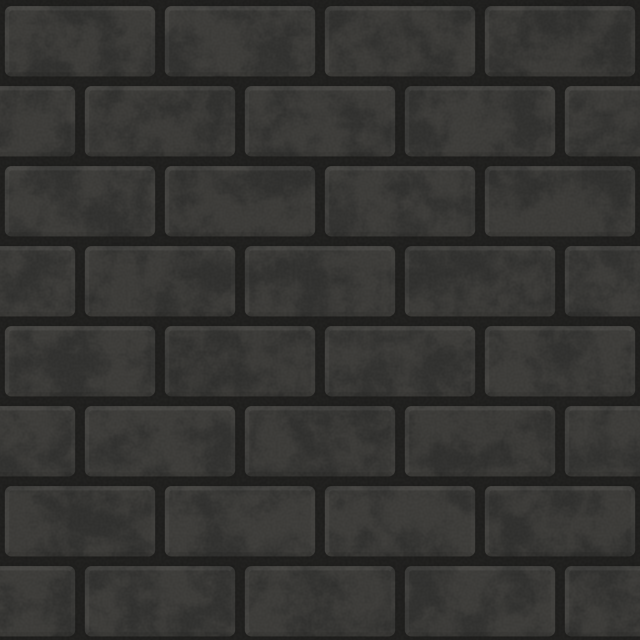
A WebGL 2 fragment shader for this texture:

```glsl
#version 300 es
precision highp float;

uniform vec2 u_resolution;
out vec4 fragColor;

float hash(vec2 cell) {
    uvec2 h = uvec2(cell) * uvec2(1597u, 3812u) + uvec2(77u, 191u);
    uint n = (h.x ^ (h.y * 2654u)) * 277803u;
    n = (n ^ (n >> 15u)) * 739391u;
    n ^= n >> 13u;
    return float(n & 65535u) / 65536.0;
}

// Gradient at a lattice point, wrapped to the period
vec2 gradient(vec2 cell, float period) {
    float angle = 6.28319 * hash(mod(cell, period) + period * 3.0);
    return vec2(cos(angle), sin(angle));
}

float gradientNoise(vec2 uv, float period) {
    vec2 p = uv * period;
    vec2 cell = floor(p);
    vec2 f = p - cell;
    vec2 s = f * f * f * (f * (f * 6.0 - 15.0) + 10.0);
    vec2 o = vec2(0.0, 1.0);
    float a = dot(gradient(cell, period), f);
    float b = dot(gradient(cell + o.yx, period), f - o.yx);
    float c = dot(gradient(cell + o.xy, period), f - o.xy);
    float d = dot(gradient(cell + o.yy, period), f - o.yy);
    return mix(mix(a, b, s.x), mix(c, d, s.x), s.y);
}

float cloudNoise(vec2 uv) {
    float sum = 0.0;
    float amplitude = 1.0;
    float period = 13.0;
    for (int i = 0; i < 5; i++) {
        sum += amplitude * gradientNoise(uv, period);
        amplitude *= 0.62;
        period *= 2.0;
    }
    return sum;
}

float roundedBox(vec2 p, vec2 halfSize, float radius) {
    vec2 q = abs(p) - halfSize + radius;
    return length(max(q, 0.0)) + min(max(q.x, q.y), 0.0) - radius;
}

void main() {
    vec2 uv = gl_FragCoord.xy / u_resolution;
    float pixel = 1.0 / min(u_resolution.x, u_resolution.y);

    // Running bond: four bricks across, eight courses
    vec2 layout_ = vec2(4.0, 8.0);
    vec2 grid = (uv + vec2(0.0, 0.002)) * layout_;
    grid.x += 0.5 * mod(floor(grid.y) + 1.0, 2.0);
    vec2 brickId = mod(floor(grid), layout_);
    vec2 local = (fract(grid) - 0.5) / layout_;

    vec2 halfSize = vec2(0.1175, 0.055);
    float dist = roundedBox(local, halfSize, 0.0105);
    float brickMask = 1.0 - smoothstep(-0.7 * pixel, 0.7 * pixel, dist);

    // Stone face with cloudy stains and a faint tone per brick
    float stain = smoothstep(-0.55, 0.4, cloudNoise(uv));
    vec3 face = mix(vec3(0.195, 0.195, 0.188), vec3(0.243, 0.24, 0.229), stain);
    face += 0.006 * (hash(brickId) - 0.5);

    // Mitred bevel, lit from the upper left
    float inner = roundedBox(local, halfSize - 0.0068, 0.005);
    float bevelMask = smoothstep(-0.7 * pixel, 0.7 * pixel, inner);
    vec2 inset = halfSize - abs(local);
    float onTopOrBottom = smoothstep(-pixel, pixel, inset.x - inset.y);
    float sideLight = local.x < 0.0 ? 0.028 : 0.012;
    float capLight = local.y > 0.0 ? 0.042 : -0.014;
    face += bevelMask * mix(sideLight, capLight, onTopOrBottom);

    // Mortar, slightly darker where it meets the bricks
    vec3 mortar = vec3(0.128, 0.127, 0.121) - 0.014 * exp(-max(dist, 0.0) / 0.003);

    vec3 color = mix(mortar, face, brickMask);
    color += 0.016 * gradientNoise(uv, 230.0);
    fragColor = vec4(color, 1.0);
}
```
